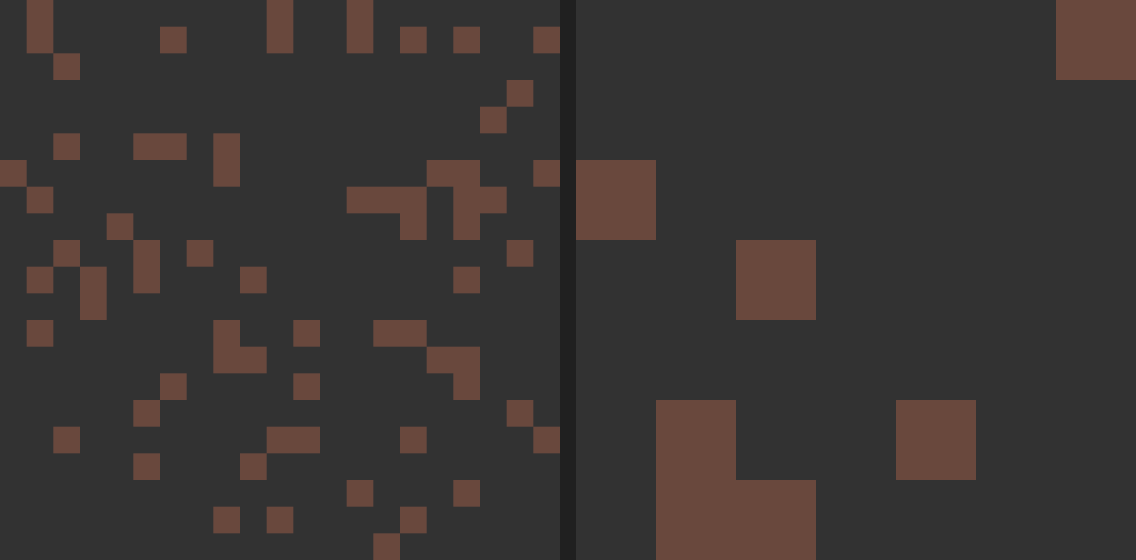
Left: the whole. Right: its middle third, enlarged.
Write a Shadertoy shader that draws this pattern.

```glsl
const float GRID = 21.0;                       // cells per side
const uint LIT_CELLS = 77u;                    // lit ranks out of 512, about 15%
const uint SEED = 137u;
const vec3 CHARCOAL = vec3(0.196, 0.196, 0.196);
const vec3 RUST = vec3(0.412, 0.284, 0.241);

// One-to-one shuffle of 0..511, which keeps the share of lit cells steady
uint shuffledRank(uint n) {
    n = (n + SEED) & 511u;
    for (int i = 0; i < 5; i++) {
        n ^= n >> 4;
        n = (n * 363u + 89u) & 511u;
    }
    return n;
}

// 1 for a lit cell, 0 for an empty one
float cellState(vec2 cell) {
    cell = clamp(cell, 0.0, GRID - 1.0);
    uint index = uint(cell.y * GRID + cell.x);
    return shuffledRank(index) < LIT_CELLS ? 1.0 : 0.0;
}

void mainImage(out vec4 fragColor, in vec2 fragCoord) {
    vec2 pixelSize = GRID / iResolution.xy;
    vec2 p = fragCoord * pixelSize - 0.5;
    vec2 cell = floor(p);

    // Blend across cell borders over the width of one pixel
    vec2 blend = clamp((fract(p) - 0.5) / pixelSize + 0.5, 0.0, 1.0);
    float lower = mix(cellState(cell), cellState(cell + vec2(1, 0)), blend.x);
    float upper = mix(cellState(cell + vec2(0, 1)), cellState(cell + 1.0), blend.x);

    fragColor = vec4(mix(CHARCOAL, RUST, mix(lower, upper, blend.y)), 1.0);
}
```
